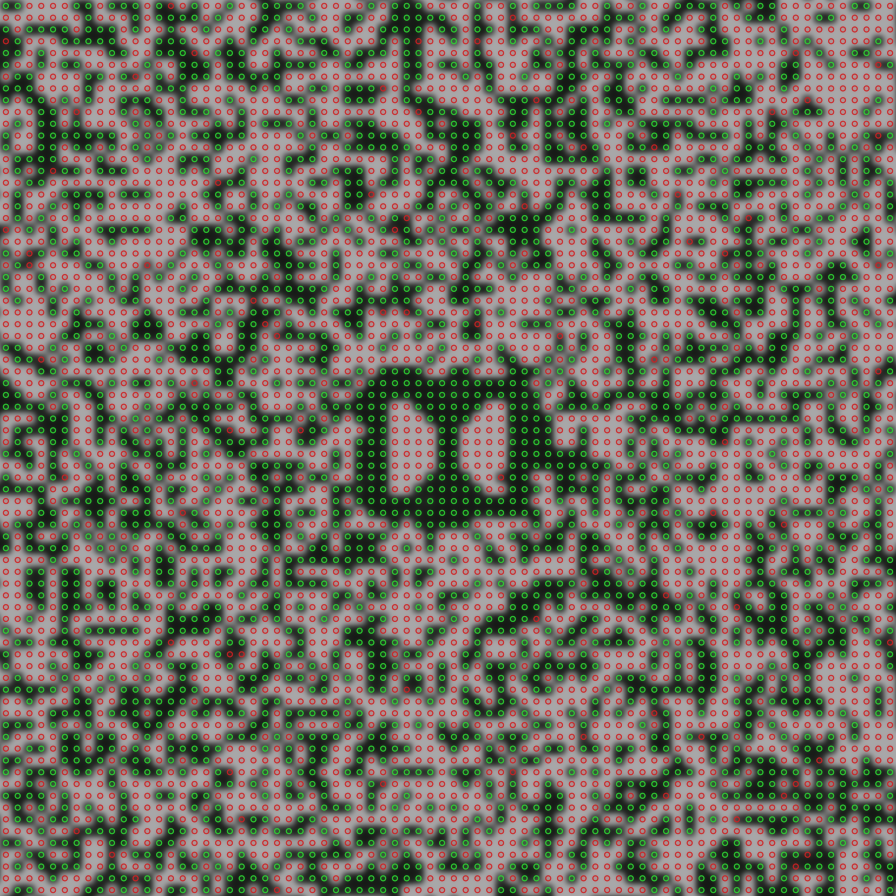
Write a WebGL 2 fragment shader that draws this pattern.

```glsl
#version 300 es
precision highp float;

uniform vec2 u_resolution;
out vec4 fragColor;

const float CELLS = 76.0;
const vec3 LIGHT = vec3(0.66, 0.655, 0.66);
const vec3 DARK = vec3(0.08, 0.095, 0.08);
const vec3 RED = vec3(0.82, 0.12, 0.13);
const vec3 GREEN = vec3(0.17, 0.85, 0.19);

float hash(vec2 p, float seed) {
    vec3 q = fract(vec3(p.xyx + seed * 17.3) * 0.1031);
    q += dot(q, q.yzx + 33.33);
    return fract((q.x + q.y) * q.z);
}

float valueNoise(vec2 p, float seed) {
    vec2 i = floor(p);
    vec2 f = fract(p);
    f = f * f * (3.0 - 2.0 * f);
    float low = mix(hash(i, seed), hash(i + vec2(1, 0), seed), f.x);
    float high = mix(hash(i + vec2(0, 1), seed), hash(i + vec2(1, 1), seed), f.x);
    return mix(low, high, f.y);
}

// Random 0/1 cells, slightly clumped
float randomBit(vec2 cell) {
    float density = 0.43 + 0.3 * (valueNoise(cell / 4.0, 2.0) - 0.5);
    return step(density, hash(cell, 1.0));
}

// 1 for a light cell, 0 for a dark one
float cellBit(vec2 cell) {
    float bit = randomBit(cell);
    vec2 q = abs(cell + 0.5 - 0.5 * CELLS);

    // Dark central patch with a ragged rim
    vec2 s = q / vec2(7.7, 6.4);
    float rim = dot(s * s, s * s) + 0.5 * (hash(cell, 3.0) - 0.5);
    bit *= step(1.0, rim);

    // Two mirrored half-round clearings
    float clearing = step(length((q - vec2(5.2, 0.0)) / vec2(4.2, 4.4)), 1.0);
    return max(bit, clearing * step(q.x, 5.2));
}

// Cell brightness, with uneven depth and a few inverted cells
float cellTone(vec2 cell) {
    float bit = cellBit(cell);
    float inverted = step(0.98, hash(cell, 4.0));
    float wear = 0.14 * hash(cell, 5.0);
    return mix(mix(wear, 1.0, bit), 0.2, inverted);
}

// Gaussian blend of the neighbouring cells
float blurredTone(vec2 p, float sigma) {
    vec2 base = floor(p);
    float total = 0.0;
    float weightSum = 0.0;
    for (int y = -1; y <= 1; y++) {
        for (int x = -1; x <= 1; x++) {
            vec2 cell = base + vec2(x, y);
            vec2 d = p - cell - 0.5;
            float weight = exp(-dot(d, d) / (2.0 * sigma * sigma));
            total += weight * cellTone(cell);
            weightSum += weight;
        }
    }
    return total / weightSum;
}

float ring(float dist, float radius, float halfWidth, float pixel) {
    float edge = abs(dist - radius) - halfWidth;
    return 1.0 - smoothstep(-0.6 * pixel, 0.6 * pixel, edge);
}

void main() {
    vec2 p = gl_FragCoord.xy / u_resolution * CELLS;
    float pixel = CELLS / min(u_resolution.x, u_resolution.y);
    vec2 cell = floor(p);
    float dist = length(p - cell - 0.5);

    // Soft mottled ground
    float tone = blurredTone(p, 0.47);
    vec3 color = mix(DARK, LIGHT, smoothstep(0.0, 1.0, tone));

    // One ring per cell, with a faint halo
    vec3 ink = mix(GREEN, RED, cellBit(cell));
    float halo = 0.13 * exp(-dist * dist * 14.0);
    color = mix(color, ink, halo);
    color = mix(color, ink, 0.85 * ring(dist, 0.21, 0.055, pixel));

    fragColor = vec4(color, 1.0);
}
```
